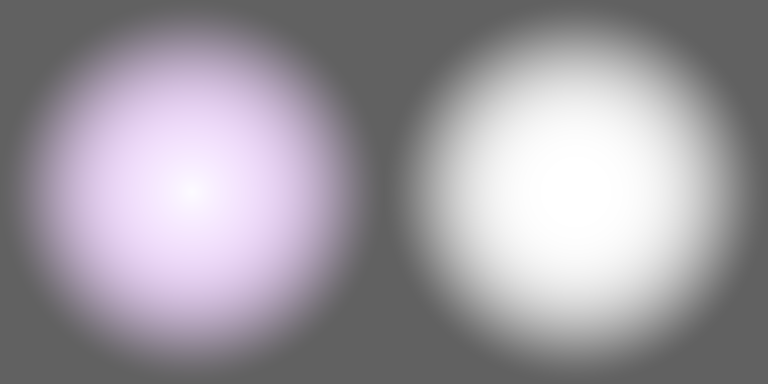
This background is drawn by a Shadertoy shader. Its source:

```glsl
// Two large soft glows side by side on flat grey: lilac left, white right.
// Each half of the canvas is a cell with its own centre; a smooth radial
// falloff blends the glow colour into the background.

const vec3 GREY        = vec3(0.38);
const vec3 WHITE       = vec3(1.0);
const vec3 LILAC_CORE  = vec3(0.99, 0.985, 1.0);
const vec3 LILAC_RIM   = vec3(0.93, 0.80, 1.0);
const float GLOW_RADIUS = 1.015;  // in half cells
const float TINT_RATE   = 2.5;    // how fast the core turns into the rim

// Opacity of a round glow: 1 at the centre, easing to 0 at the radius.
float glowMask(float dist, float radius) {
    float q = dist / radius;
    return smoothstep(0.0, 1.0, 1.0 - q * q);
}

// Colour inside a glow, shifting from core to rim with distance.
vec3 glowTint(float dist, vec3 core, vec3 rim, float rate) {
    return mix(core, rim, 1.0 - exp(-rate * dist));
}

void mainImage(out vec4 fragColor, in vec2 fragCoord) {
    // Split the canvas into two cells, each spanning -1 to 1
    vec2 grid = fragCoord / iResolution.xy * vec2(2.0, 1.0);
    vec2 local = 2.0 * fract(grid) - 1.0;
    float isRight = step(1.0, grid.x);
    float dist = length(local);

    // Pick the colours of this cell
    vec3 core = mix(LILAC_CORE, WHITE, isRight);
    vec3 rim  = mix(LILAC_RIM, WHITE, isRight);

    // Lay the glow over the grey
    vec3 tint = glowTint(dist, core, rim, TINT_RATE);
    vec3 color = mix(GREY, tint, glowMask(dist, GLOW_RADIUS));
    fragColor = vec4(color, 1.0);
}
```
